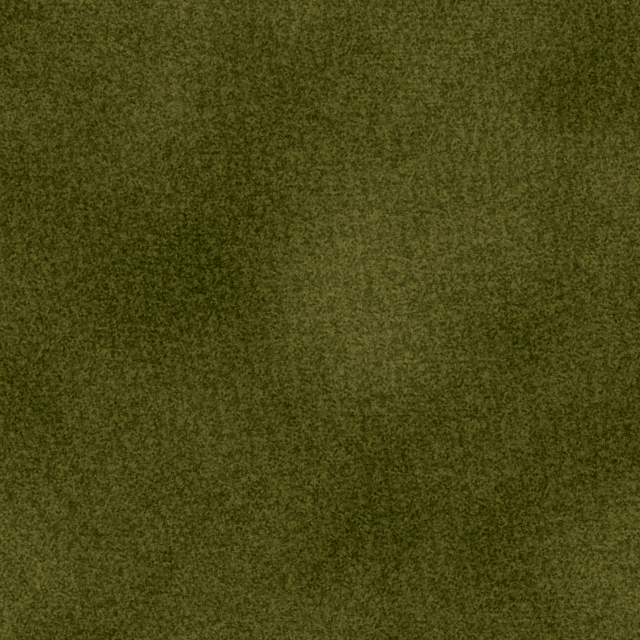
Give the GLSL for this texture, as a WebGL 1 fragment shader.

```glsl
precision highp float;
// Mossy olive felt: broad soft clouds of dark and light olive under a dense fine grain.
// The clouds are fractal value noise; the grain is two turned layers of
// small-celled value noise, added as a warm grey lift or shade.

uniform vec2 u_resolution;

#define CLOUD_CELLS 4.0
#define CLOUD_CONTRAST 2.0
#define GRAIN_CELLS 285.0
#define FINE_GRAIN_CELLS 430.0
#define GRAIN_STRENGTH 0.25
#define DARK_OLIVE vec3(0.252, 0.252, 0.055)
#define LIGHT_OLIVE vec3(0.345, 0.334, 0.133)
#define GRAIN_TINT vec3(1.0, 0.93, 0.66)

float hash(vec2 cell) {
  return fract(sin(dot(cell, vec2(12.9898, 78.233))) * 43758.5453);
}

// Smoothly blended random values on a unit grid, 0 to 1.
float valueNoise(vec2 p) {
  vec2 cell = floor(p);
  vec2 f = fract(p);
  vec2 blend = f * f * f * (f * (f * 6.0 - 15.0) + 10.0);
  float low = mix(hash(cell), hash(cell + vec2(1.0, 0.0)), blend.x);
  float high = mix(hash(cell + vec2(0.0, 1.0)), hash(cell + vec2(1.0, 1.0)), blend.x);
  return mix(low, high, blend.y);
}

vec2 turn(vec2 p, float angle) {
  float c = cos(angle);
  float s = sin(angle);
  return vec2(c * p.x - s * p.y, s * p.x + c * p.y);
}

// Four octaves, each turned to hide the grid; centred on zero.
float clouds(vec2 p) {
  float sum = 0.0;
  float amplitude = 0.5;
  for (int octave = 0; octave < 4; octave++) {
    sum += amplitude * (valueNoise(p) - 0.5);
    p = turn(p, 0.65) * 2.0 + vec2(17.3, 9.1);
    amplitude *= 0.5;
  }
  return sum;
}

// Coarse and fine specks, centred on zero.
float grain(vec2 uv) {
  float coarse = valueNoise(turn(uv, 0.45) * GRAIN_CELLS + 31.7) - 0.5;
  float fine = valueNoise(turn(uv, -0.8) * FINE_GRAIN_CELLS + 73.2) - 0.5;
  return 0.7 * coarse + 0.55 * fine;
}

void main() {
  vec2 uv = gl_FragCoord.xy / min(u_resolution.x, u_resolution.y);

  // Broad tone
  float tone = 0.5 + CLOUD_CONTRAST * clouds(turn(uv, 0.3) * CLOUD_CELLS + 5.4);
  vec3 color = mix(DARK_OLIVE, LIGHT_OLIVE, tone);

  // Fine grain
  color += GRAIN_TINT * GRAIN_STRENGTH * grain(uv);

  gl_FragColor = vec4(clamp(color, 0.0, 1.0), 1.0);
}
```
